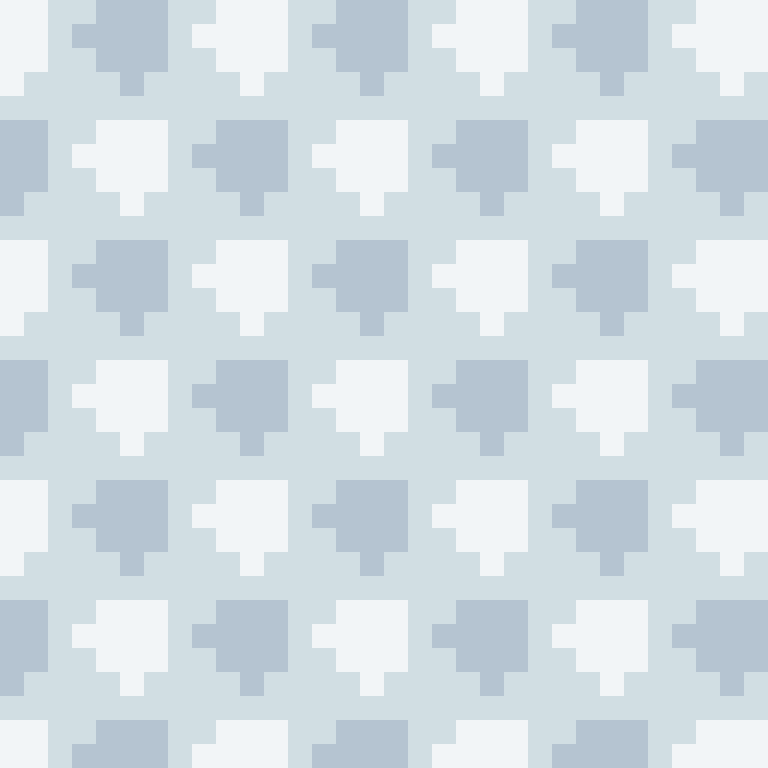
Reproduce this pattern procedurally as a WebGL 2 fragment shader.

```glsl
#version 300 es
precision highp float;
// Stepped diamonds, alternately white and slate, on a pale blue ground.

uniform vec2 u_resolution;
out vec4 fragColor;

const float CELLS_ACROSS = 32.0; // square steps along the canvas
const float PITCH = 5.0;         // steps between diamond centres
const float REACH = 2.0;         // steps from a centre to its tip
const int SAMPLES = 4;           // subsamples per pixel side

const vec3 GROUND = vec3(0.82, 0.87, 0.89);
const vec3 WHITE  = vec3(0.95, 0.96, 0.97);
const vec3 SLATE  = vec3(0.71, 0.77, 0.82);

// True where a whole-step offset lies inside a stepped diamond.
bool insideDiamond(vec2 offset, float reach) {
    return abs(offset.x) + abs(offset.y) < reach + 0.5;
}

// Colour of the pattern at a point measured in steps.
vec3 patternColor(vec2 point, float pitch, float reach) {
    vec2 cell = floor(point);
    vec2 diamond = floor((cell + 0.5) / pitch + 0.5);
    vec2 offset = cell - diamond * pitch;
    bool isSlate = mod(diamond.x + diamond.y, 2.0) > 0.5;
    vec3 fill = isSlate ? SLATE : WHITE;
    return insideDiamond(offset, reach) ? fill : GROUND;
}

void main() {
    float scale = CELLS_ACROSS / min(u_resolution.x, u_resolution.y);
    vec2 pixelCorner = floor(gl_FragCoord.xy);

    // Average a grid of subsamples to smooth the edges.
    vec3 total = vec3(0.0);
    for (int y = 0; y < SAMPLES; y++) {
        for (int x = 0; x < SAMPLES; x++) {
            vec2 jitter = (vec2(x, y) + 0.5) / float(SAMPLES);
            total += patternColor((pixelCorner + jitter) * scale, PITCH, REACH);
        }
    }
    fragColor = vec4(total / float(SAMPLES * SAMPLES), 1.0);
}
```
